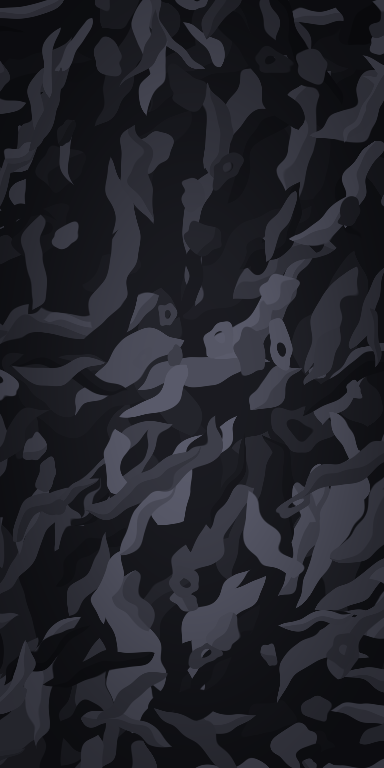
A Shadertoy shader for this pattern:

```glsl
const vec3  TINT = vec3(0.86, 0.865, 1.0);   // cool grey cast
const vec3  DARK_CAST = vec3(-0.002, 0.0, 0.006);
const float BASE_TONE = 0.120;
const vec2  SHADOW_TONES = vec2(0.138, 0.19);
const vec2  LEAF_TONES = vec2(0.29, 0.41);
const vec2  SPRIG_TONES = vec2(0.28, 0.41);
const vec2  ROSETTE_TONES = vec2(0.18, 0.39);
const float FOLD_SHADE = 0.84;               // darker half of a folded leaf
const float FOLD_SHARE = 0.35;               // part of the shapes with a fold
const float FLOW_ANGLE = 0.35;               // mean leaf direction
const float FLOW_TURN = 3.4;                 // how far the flow swings
const float FLOW_JITTER = 1.6;
const float SWAY = 0.13;                     // broad bending of outlines
const float RIPPLE = 0.032;                  // fine raggedness of outlines
const float EDGE_DARKENING = 0.35;           // scales every tone at the rim
const float EDGE_DEPTH = 0.023;              // sinks the dark tones further

vec4 hash4(vec2 p) {
    vec4 s = vec4(dot(p, vec2(127.1, 311.7)), dot(p, vec2(269.5, 183.3)),
                  dot(p, vec2(419.2, 371.9)), dot(p, vec2(73.7, 157.3)));
    return fract(sin(s) * 43758.5453);
}

// Smooth value noise with two independent channels
vec2 noise2(vec2 p) {
    vec2 i = floor(p), f = fract(p);
    f = f * f * (3.0 - 2.0 * f);
    vec2 low = mix(hash4(i).xy, hash4(i + vec2(1, 0)).xy, f.x);
    vec2 high = mix(hash4(i + vec2(0, 1)).xy, hash4(i + vec2(1, 1)).xy, f.x);
    return mix(low, high, f.y);
}

vec2 warp(vec2 p, float seed) {
    return p + SWAY * (noise2(p * 3.5 + seed) - 0.5)
             + RIPPLE * (noise2(p * 18.0 + seed * 2.0) - 0.5);
}

float cover(float d) {
    float px = 0.6 / iResolution.x;
    return smoothstep(px, -px, d);
}

// Blade along x; the power sets pointed or blunt tips
float leafDistance(vec2 q, float len, float width, float power, float skew) {
    float t = q.x / len;
    float profile = 1.0 - pow(abs(t), power);
    return abs(q.y) - width * profile * (1.0 + skew * clamp(t, -1.0, 1.0));
}

// Uneven lobed blob, optionally with an open centre
float rosetteDistance(vec2 q, float radius, float hole) {
    float r = length(q);
    float a = atan(q.y, q.x + 1e-5);
    float lobes = 1.0 + 0.16 * cos(2.0 * a) + 0.07 * cos(5.0 * a + 1.0);
    return max(r - radius * lobes, hole * radius - r);
}

// Paints one scattered layer of leaves and rosettes over a tone
float scatter(float tone, vec2 pos, float seed, float cell, float chance,
              float slim, float roundShare, vec2 tones) {
    vec2 p = warp(pos, seed);
    vec2 home = floor(p / cell);
    for (int j = -1; j <= 1; j++)
    for (int i = -1; i <= 1; i++) {
        vec2 id = home + vec2(i, j);
        vec4 place = hash4(id + seed);
        vec4 form = hash4(id + seed + 37.3);
        vec4 kind = hash4(id + seed + 71.9);
        if (kind.x > chance) continue;

        vec2 centre = (id + place.xy) * cell;
        float angle = FLOW_ANGLE + FLOW_TURN * (noise2(centre * 1.7 + 5.0).x - 0.5)
                    + FLOW_JITTER * (place.z - 0.5);
        float c = cos(angle), s = sin(angle);
        vec2 q = mat2(c, -s, s, c) * (p - centre);

        float len = cell * mix(0.58, 0.92, form.x);
        float width = len * slim * mix(0.65, 1.35, form.y);
        float d;
        if (kind.y < roundShare) {
            float hole = kind.z < 0.2 ? 0.36 : -1.0;
            d = rosetteDistance(q, cell * mix(0.17, 0.30, form.x), hole);
        } else {
            q.y += (place.w - 0.5) * 0.7 * q.x * q.x / len
                 + 0.3 * width * sin(4.5 * q.x / len + 6.0 * form.z);
            d = leafDistance(q, len, width, mix(2.0, 6.0, form.z), form.w - 0.5);
        }

        // Some shapes carry a darker side along a wavy fold
        float fold = q.y - 0.3 * width * sin(5.0 * q.x / len + 6.0 * form.w);
        float shade = kind.z > 1.0 - FOLD_SHARE ? mix(1.0, FOLD_SHADE, cover(fold)) : 1.0;
        float level = floor(kind.w * 3.0) * 0.5;
        tone = mix(tone, mix(tones.x, tones.y, level) * shade, cover(d));
    }
    return tone;
}

void mainImage(out vec4 fragColor, in vec2 fragCoord) {
    vec2 uv = fragCoord / iResolution.xy;
    vec2 p = fragCoord / iResolution.x;

    // Layers from back to front
    float tone = BASE_TONE;
    tone = scatter(tone, p, 11.0, 0.24, 0.70, 0.30, 0.35, SHADOW_TONES);
    tone = scatter(tone, p, 23.0, 0.22, 0.90, 0.21, 0.08, LEAF_TONES);
    tone = scatter(tone, p, 41.0, 0.18, 0.58, 0.21, 0.20, vec2(BASE_TONE));
    tone = scatter(tone, p, 59.0, 0.14, 0.55, 0.24, 0.25, SPRIG_TONES);
    tone = scatter(tone, p, 83.0, 0.18, 0.28, 0.22, 0.70, ROSETTE_TONES);

    // Light falls off from the middle
    float away = length((uv - 0.5) * vec2(1.2, 1.3));
    float fall = smoothstep(0.1, 0.8, away);
    tone = tone * (1.0 - EDGE_DARKENING * fall) - EDGE_DEPTH * fall;
    fragColor = vec4(TINT * tone + DARK_CAST, 1.0);
}
```
